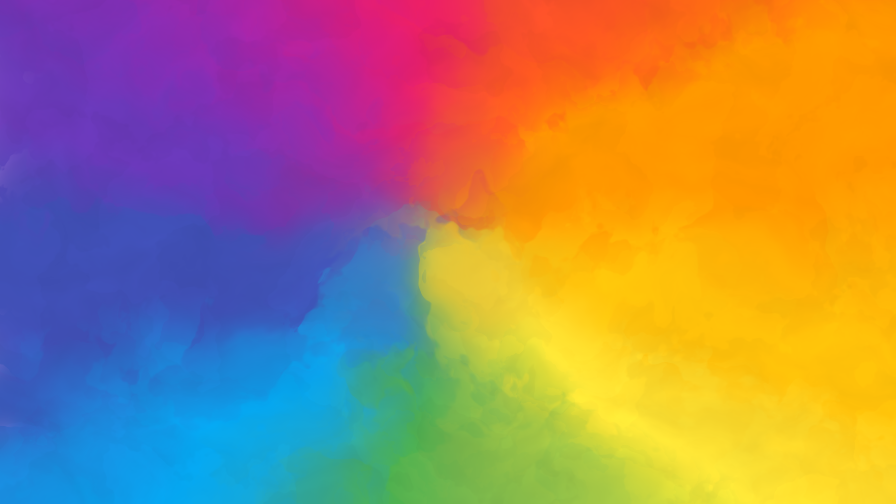
This background is drawn by a Shadertoy shader. Its source:

```glsl
// A painted rainbow: hues turn around an off-centre hub like a colour wheel.
// Layered noise and crisp-edged dabs push the wheel about like a wet brush,
// scattered samples soften the hub, and washes tint the hub and left margin.

#define HUB vec2(0.861, 0.553)   // wheel centre, in canvas heights
#define WARP 0.13                // strength of the cloudy distortion
#define WARP_SCALE 4.5           // frequency of the distortion
#define DAB 0.034                // shift across the edge of a brush dab
#define TWIST 16.0               // degrees of bend close to the hub
#define BLUR 0.075               // softening radius at the hub
#define BLUR_TAPS 14
#define GRAIN 0.085              // strength of the brush mottling

const int STOPS = 27;

const vec3 INDIGO    = vec3(0.25, 0.31, 0.71);
const vec3 AZURE     = vec3(0.12, 0.52, 0.85);
const vec3 SKY       = vec3(0.02, 0.66, 0.95);
const vec3 CYAN      = vec3(0.10, 0.65, 0.81);
const vec3 JADE      = vec3(0.23, 0.66, 0.52);
const vec3 GREEN     = vec3(0.30, 0.69, 0.31);
const vec3 LEAF      = vec3(0.45, 0.71, 0.30);
const vec3 LIME      = vec3(0.66, 0.79, 0.27);
const vec3 CITRON    = vec3(0.86, 0.86, 0.22);
const vec3 YELLOW    = vec3(1.00, 0.91, 0.22);
const vec3 GOLD      = vec3(0.99, 0.84, 0.15);
const vec3 AMBER     = vec3(1.00, 0.76, 0.04);
const vec3 HONEY     = vec3(1.00, 0.69, 0.02);
const vec3 ORANGE    = vec3(1.00, 0.59, 0.00);
const vec3 TANGERINE = vec3(1.00, 0.43, 0.07);
const vec3 FLAME     = vec3(0.99, 0.34, 0.13);
const vec3 RED       = vec3(0.95, 0.28, 0.20);
const vec3 ROSE      = vec3(0.91, 0.12, 0.39);
const vec3 CERISE    = vec3(0.84, 0.11, 0.49);
const vec3 MAGENTA   = vec3(0.65, 0.14, 0.65);
const vec3 VIOLET    = vec3(0.50, 0.18, 0.70);
const vec3 PURPLE    = vec3(0.41, 0.22, 0.72);
const vec3 MAUVE     = vec3(0.57, 0.40, 0.55);
const vec3 PLUM      = vec3(0.61, 0.18, 0.59);
const vec3 CORAL     = vec3(0.88, 0.33, 0.27);
const vec3 STEEL     = vec3(0.22, 0.48, 0.74);
const vec3 STRAW     = vec3(0.89, 0.75, 0.20);
const vec3 LAVENDER  = vec3(0.60, 0.48, 0.82);

// Wheel colours and their angles in degrees, anticlockwise from the left
const vec3 HUES[STOPS] = vec3[STOPS](
    INDIGO, INDIGO, AZURE, SKY, CYAN, JADE, GREEN, LEAF, LIME,
    CITRON, YELLOW, GOLD, AMBER, AMBER, HONEY, ORANGE, ORANGE, TANGERINE,
    FLAME, RED, ROSE, CERISE, MAGENTA, VIOLET, PURPLE, PURPLE, INDIGO);
const float ANGLES[STOPS] = float[STOPS](
    -180., -166., -153., -136., -123., -109., -99., -83., -60.,
    -51., -44., -31., -23., -15., -4., 5., 27., 36.,
    50., 75., 95., 110., 131., 146., 157., 165., 179.);

float hash(vec2 p) {
    return fract(sin(dot(p, vec2(127.1, 311.7))) * 43758.5453);
}

float noise(vec2 p) {
    vec2 cell = floor(p), f = fract(p);
    f = f * f * (3.0 - 2.0 * f);
    return mix(mix(hash(cell), hash(cell + vec2(1, 0)), f.x),
               mix(hash(cell + vec2(0, 1)), hash(cell + vec2(1, 1)), f.x), f.y);
}

float fbm(vec2 p) {
    float sum = 0.0, amp = 0.5;
    for (int i = 0; i < 5; i++) {
        sum += amp * noise(p);
        p = mat2(1.6, 1.2, -1.2, 1.6) * p + 7.3;
        amp *= 0.5;
    }
    return sum;
}

// Patch of paint with a crisp, ragged outline
float dab(vec2 p) { return smoothstep(0.465, 0.495, fbm(p)) - 0.5; }

// Soft round wash
float wash(vec2 p, vec2 centre, float radius) {
    vec2 d = (p - centre) / radius;
    return exp(-dot(d, d));
}

// Colour of the wheel at p; the bend acts in two opposite quadrants
vec3 wheel(vec2 p) {
    vec2 d = p - HUB;
    float a = atan(d.y, d.x);
    float near = 1.0 - smoothstep(0.15, 0.65, length(d));
    float angle = degrees(a) - TWIST * near * max(sin(2.0 * a), 0.0);
    vec3 col = HUES[0];
    for (int i = 1; i < STOPS; i++) {
        float t = (angle - ANGLES[i - 1]) / (ANGLES[i] - ANGLES[i - 1]);
        col = mix(col, HUES[i], clamp(t, 0.0, 1.0));
    }
    return col;
}

void mainImage(out vec4 fragColor, in vec2 fragCoord) {
    vec2 p = fragCoord / iResolution.y;

    // Cloudy distortion, then crisp dabs at two sizes
    vec2 drift = vec2(fbm(p * WARP_SCALE), fbm(p * WARP_SCALE + 31.7)) - 0.48;
    vec2 s = p + 0.1 * drift;
    vec2 q = p + WARP * drift + DAB * vec2(dab(s * 5.0 + 3.1), dab(s * 6.0 + 17.0))
           + 0.4 * DAB * vec2(dab(s * 15.0 + 9.0), dab(s * 13.0 + 23.0));

    // Wheel, averaged over a disc that shrinks away from the hub
    float radius = BLUR * exp(-3.0 * length(q - HUB));
    vec3 col = vec3(0.0);
    for (int i = 0; i < BLUR_TAPS; i++) {
        float a = 2.39996 * float(i);
        float r = radius * sqrt((float(i) + 0.5) / float(BLUR_TAPS));
        col += wheel(q + r * vec2(cos(a), sin(a)));
    }
    col /= float(BLUR_TAPS);

    // Muted washes around the hub
    col = mix(col, PLUM, 0.65 * wash(q, vec2(0.69, 0.68), 0.13));
    col = mix(col, CORAL, 0.65 * wash(q, vec2(0.91, 0.66), 0.10));
    col = mix(col, STEEL, 0.85 * wash(q, vec2(0.75, 0.39), 0.14));
    col = mix(col, MAUVE, 0.75 * wash(q, vec2(0.81, 0.53), 0.09));
    col = mix(col, STRAW, 0.85 * wash(q, vec2(0.98, 0.44), 0.11));

    // Indigo tongue with a crisp right edge
    float side = dot(p + 0.5 * (q - p) - vec2(0.694, 0.549), vec2(-0.91, 0.41));
    float tongue = smoothstep(0.0, 0.015, side) * exp(-7.0 * max(side, 0.0))
                 * smoothstep(0.33, 0.40, q.y) * (1.0 - smoothstep(0.48, 0.58, q.y));
    col = mix(col, INDIGO, 0.8 * tongue);

    // Left margin: dusky below, pale and ragged above
    col = mix(col, INDIGO, 0.6 * wash(q, vec2(-0.02, 0.21), 0.09));
    float pale = smoothstep(0.55, 0.72, p.y) * (1.0 - smoothstep(0.85, 0.97, p.y))
               + wash(p, vec2(0.0, 0.31), 0.05) + wash(p, vec2(0.02, 0.14), 0.03);
    float ragged = 0.6 + 0.8 * dab(s * 9.0 + 11.0);
    col = mix(col, LAVENDER, 0.5 * pale * ragged * exp(-p.x / 0.03));

    // Brush mottling
    float mottle = fbm(p * vec2(9.0, 14.0) + 4.0 * drift) - 0.48;
    col *= 1.0 + GRAIN * (mottle + 0.25 * dab(s * 8.0 + 41.0));

    fragColor = vec4(clamp(col, 0.0, 1.0), 1.0);
}
```
